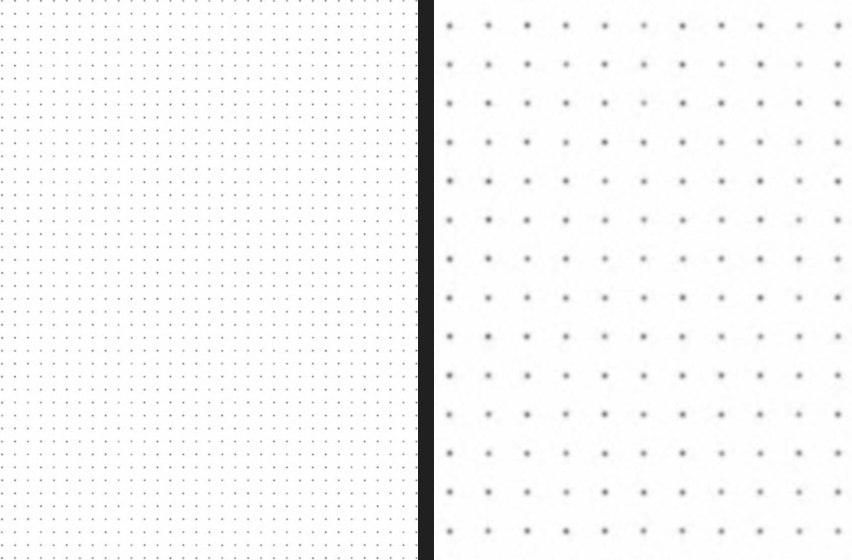
Left: the whole. Right: its middle third, enlarged.
Give the GLSL for this pattern, as a Shadertoy shader.

```glsl
// Dot-grid paper: small soft grey dots on near-white, with slight print variation.

// Lengths are fractions of the canvas height
const vec2  PITCH       = vec2(0.023125, 0.023145);  // 33 columns, 44 rows
const vec2  FIRST_DOT   = vec2(0.0037, 0.0014);      // from the top left corner
const float DOT_SIGMA   = 0.00135;
const float DOT_INK     = 0.42;
const float INK_VARIETY = 0.28;
const float JITTER      = 0.0004;
const float HALO_SIGMA  = 0.0075;
const float GRAIN_SIZE  = 0.0024;
const float GRAIN_INK   = 0.022;
const vec3  PAPER       = vec3(0.996);

float hash(vec2 p) {
    vec3 q = fract(vec3(p.xyx) * 0.1031);
    q += dot(q, q.yzx + 33.33);
    return fract((q.x + q.y) * q.z);
}

float valueNoise(vec2 p) {
    vec2 cell = floor(p);
    vec2 f = fract(p);
    f = f * f * (3.0 - 2.0 * f);
    float low  = mix(hash(cell), hash(cell + vec2(1, 0)), f.x);
    float high = mix(hash(cell + vec2(0, 1)), hash(cell + vec2(1, 1)), f.x);
    return mix(low, high, f.y);
}

float gaussian(vec2 d, float sigma) {
    return exp(-0.5 * dot(d, d) / (sigma * sigma));
}

void mainImage(out vec4 fragColor, in vec2 fragCoord) {
    float pixel = 1.0 / iResolution.y;
    vec2 pos = vec2(fragCoord.x, iResolution.y - fragCoord.y) * pixel;

    // Nearest grid point and the offset from it
    vec2 grid = (pos - FIRST_DOT) / PITCH;
    vec2 id = floor(grid + 0.5);
    vec2 offset = (grid - id) * PITCH;

    // Each dot shifts a little and takes ink unevenly; columns vary too
    vec2 seed = id + 17.0;
    vec2 shift = JITTER * (vec2(hash(seed), hash(seed + 71.0)) - 0.5);
    float uneven = 0.6 * hash(seed + 139.0) + 0.4 * hash(vec2(seed.x, 5.0)) - 0.5;
    float sigma = max(DOT_SIGMA, 0.5 * pixel);
    float strength = DOT_INK * (1.0 + 2.0 * INK_VARIETY * uneven);
    float ink = strength * gaussian(offset - shift, sigma);

    // Faint specks gathered around the dots
    float specks = smoothstep(0.5, 0.95, valueNoise(pos / GRAIN_SIZE + 40.0));
    ink += GRAIN_INK * specks * gaussian(offset, HALO_SIGMA);

    fragColor = vec4(PAPER * (1.0 - ink), 1.0);
}
```
